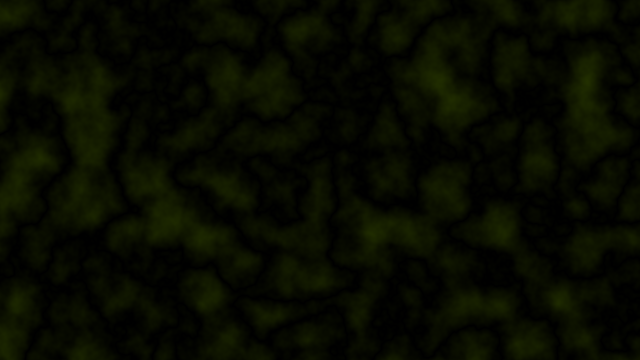
Write a Shadertoy shader that draws this texture.

```glsl
// Dim olive clouds split by thin black wandering veins.

const vec3  CLOUD_TINT   = vec3(0.72, 1.0, 0.0); // olive hue
const float BRIGHTNESS   = 0.225;                // green level per unit of noise
const float CELLS_HIGH   = 5.0;                  // largest cloud cells per canvas height
const int   OCTAVES      = 5;
const float GAIN         = 0.5;                  // strength of each finer layer
const float VEIN_SOFT    = 0.012;                // rounding of the vein crease
const vec2  FIELD_OFFSET = vec2(17.3, 41.7);
const vec2  LAYER_SHIFT  = vec2(5.37, 9.71);
const mat2  LAYER_TURN   = mat2(1.6, 1.2, -1.2, 1.6); // rotate and double
const float TAU          = 6.2831853;

// Random unit direction for a lattice point
vec2 gradientAt(vec2 cell) {
    vec3 p = fract(cell.xyx * vec3(0.1031, 0.1030, 0.0973));
    p += dot(p, p.yzx + 33.33);
    float angle = TAU * fract((p.x + p.y) * p.z);
    return vec2(cos(angle), sin(angle));
}

// Signed gradient noise, centred on zero
float gradientNoise(vec2 p) {
    vec2 cell = floor(p);
    vec2 f = p - cell;
    vec2 blend = f * f * f * (f * (f * 6.0 - 15.0) + 10.0);
    vec2 right = vec2(1.0, 0.0);
    vec2 up = vec2(0.0, 1.0);
    float a = dot(gradientAt(cell), f);
    float b = dot(gradientAt(cell + right), f - right);
    float c = dot(gradientAt(cell + up), f - up);
    float d = dot(gradientAt(cell + 1.0), f - 1.0);
    return mix(mix(a, b, blend.x), mix(c, d, blend.x), blend.y);
}

// Layers of noise, each finer, turned and shifted
float layeredNoise(vec2 p) {
    float sum = 0.0;
    float amplitude = 1.0;
    for (int i = 0; i < OCTAVES; i++) {
        sum += amplitude * gradientNoise(p);
        p = LAYER_TURN * p + LAYER_SHIFT;
        amplitude *= GAIN;
    }
    return sum;
}

void mainImage(out vec4 fragColor, in vec2 fragCoord) {
    vec2 p = fragCoord / iResolution.y * CELLS_HIGH + FIELD_OFFSET;

    // Folding the signed field at zero leaves dark veins between clouds
    float field = layeredNoise(p);
    float cloud = sqrt(field * field + VEIN_SOFT * VEIN_SOFT) - VEIN_SOFT;

    fragColor = vec4(CLOUD_TINT * BRIGHTNESS * cloud, 1.0);
}
```
